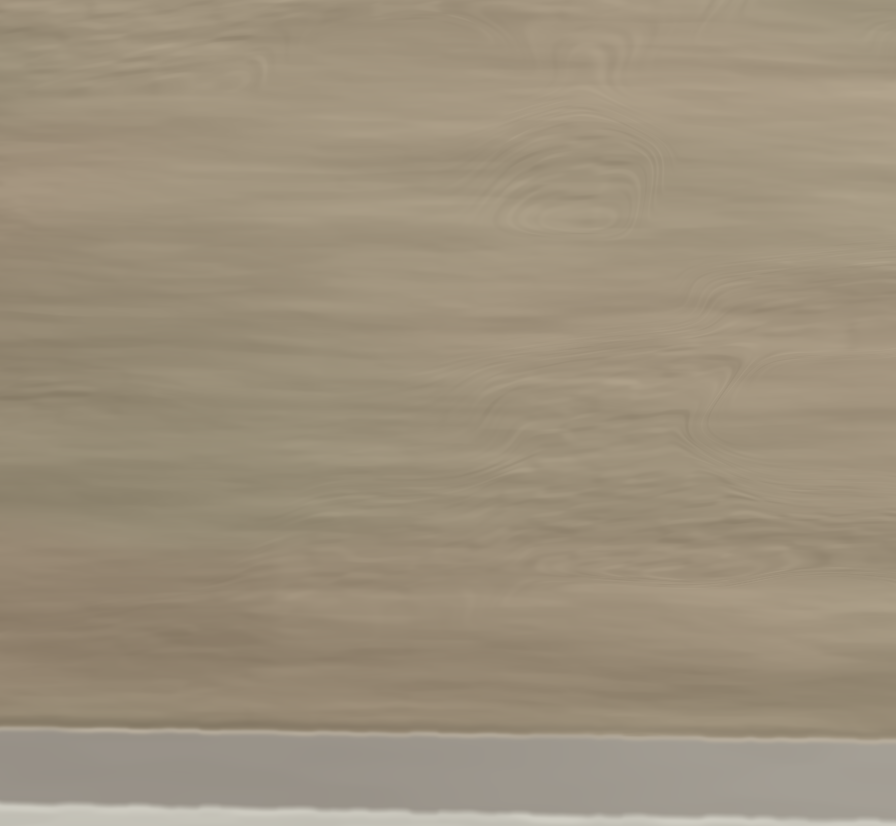
Reproduce this texture procedurally as a Shadertoy shader.

```glsl
const vec3 WOOD_DARK = vec3(0.535, 0.487, 0.405);
const vec3 WOOD_LIGHT = vec3(0.678, 0.628, 0.538);
const vec3 WARM_TINT = vec3(0.010, -0.003, 0.000);
const vec3 STRIP_LEFT = vec3(0.595, 0.570, 0.533);
const vec3 STRIP_RIGHT = vec3(0.638, 0.617, 0.578);
const vec3 EDGE_GLINT = vec3(0.715, 0.675, 0.610);
const vec3 LEDGE_WHITE = vec3(0.765, 0.755, 0.715);

const float GRAIN_SLOPE = 0.020;
const float WOOD_EDGE = 0.119;
const float WOOD_EDGE_SLOPE = 0.0145;
const float LEDGE_EDGE = 0.028;
const float LEDGE_SLOPE = 0.020;
const float BAND_CONTRAST = 0.42;
const float STREAK_CONTRAST = 0.34;
const float FIBRE_CONTRAST = 0.20;
const float RIPPLE_CONTRAST = 0.38;

vec3 hash3(vec2 cell) {
    vec3 q = fract(cell.xyx * vec3(0.1031, 0.1030, 0.0973));
    q += dot(q, q.yxz + 33.33);
    return fract((q.xxy + q.yzz) * q.zyx);
}

// Smooth cellular noise: random cell values blended by distance, about -0.5 to 0.5
float cells(vec2 p) {
    vec2 base = floor(p);
    float sum = 0.0, total = 0.0;
    for (int j = -1; j <= 1; j++) {
        for (int i = -1; i <= 1; i++) {
            vec2 cell = base + vec2(i, j);
            vec3 rnd = hash3(cell + 57.0);
            vec2 d = cell + 0.15 + 0.7 * rnd.xy - p;
            float weight = exp(-6.0 * dot(d, d));
            sum += weight * rnd.z;
            total += weight;
        }
    }
    return sum / total - 0.5;
}

// Slow sway that keeps the grain from running dead straight
float sway(vec2 p) {
    return 0.004 * sin(5.0 * p.x + 9.0 * p.y) + 0.002 * sin(13.0 * p.x - 21.0 * p.y + 1.0);
}

// Soft horizontal line, long or short depending on the mask given to it
float line(float y, float centre, float width) {
    float d = (y - centre) / width;
    return exp(-d * d);
}

float woodTone(vec2 p) {
    vec2 g = vec2(p.x, p.y + GRAIN_SLOPE * p.x + sway(p));

    // Light falls from the upper right and fades toward the lower edge
    float tone = 0.53 + 0.24 * (p.x - 0.54) + 0.30 * (p.y - 0.56);
    tone -= 0.16 * line(p.y, WOOD_EDGE, 0.05);

    // Broad bands, then medium and fine streaks along the grain
    tone += BAND_CONTRAST * cells(g * vec2(0.9, 13.0));
    tone += 0.035 * sin(43.0 * g.y + 1.5 * sin(2.0 * g.x));
    tone += STREAK_CONTRAST * cells(g * vec2(3.0, 38.0) + 7.0);
    tone += FIBRE_CONTRAST * cells(g * vec2(10.0, 95.0) + 31.0);

    // Dark seam and pale seam
    tone -= 0.20 * line(g.y, 0.517, 0.009) * (0.8 + cells(g * vec2(5.0, 9.0)));
    tone += 0.15 * line(g.y, 0.948, 0.006) * (0.7 + cells(g * vec2(4.0, 9.0)));

    // Faint board end low on the left
    float board = smoothstep(0.325, 0.350, p.x) * line(g.y, 0.29, 0.06);
    tone += 0.10 * board;

    // Fine embossed ripples in scattered patches
    float patches = smoothstep(-0.05, 0.30, cells(p * vec2(3.5, 7.0) + 13.0));
    vec2 r = vec2(g.x, g.y - 0.12 * g.x * patches) * vec2(26.0, 120.0);
    float ripple = cells(r) - cells(r + vec2(0.25, 0.6));
    return tone + RIPPLE_CONTRAST * ripple * (0.18 + 0.55 * patches);
}

void mainImage(out vec4 fragColor, in vec2 fragCoord) {
    vec2 p = fragCoord / iResolution.y;
    float across = fragCoord.x / iResolution.x;
    float pixel = 1.0 / iResolution.y;

    // Wood panel with a slow drift between warm and olive
    vec3 wood = mix(WOOD_DARK, WOOD_LIGHT, woodTone(p));
    wood += WARM_TINT * 2.0 * cells(p * vec2(2.0, 6.0) + 3.0);

    // Grey strip under the panel
    float ragged = 0.0025 * cells(vec2(p.x * 45.0, 2.0));
    float aboveStrip = p.y - (WOOD_EDGE - WOOD_EDGE_SLOPE * p.x) + ragged;
    vec3 strip = mix(STRIP_LEFT, STRIP_RIGHT, smoothstep(0.25, 1.0, across));
    strip += 0.012 * cells(p * vec2(8.0, 40.0));
    vec3 color = mix(strip, wood, smoothstep(-0.002 - pixel, 0.002 + pixel, aboveStrip));

    // Shaded lip and bright glint where panel meets strip
    color *= 1.0 - 0.07 * line(aboveStrip, 0.008, 0.006);
    float glint = 0.75 + 0.5 * cells(vec2(p.x * 18.0, 5.0));
    color = mix(color, EDGE_GLINT, glint * line(aboveStrip, -0.001, 0.0035));

    // White ledge along the bottom
    float belowStrip = LEDGE_EDGE - LEDGE_SLOPE * p.x - p.y + 1.6 * ragged;
    vec3 ledge = LEDGE_WHITE + 0.03 * line(belowStrip, 0.006, 0.005);
    ledge += 0.04 * cells(p * vec2(14.0, 70.0));
    color = mix(color, ledge, smoothstep(-0.004 - pixel, 0.004 + pixel, belowStrip));

    fragColor = vec4(color, 1.0);
}
```
